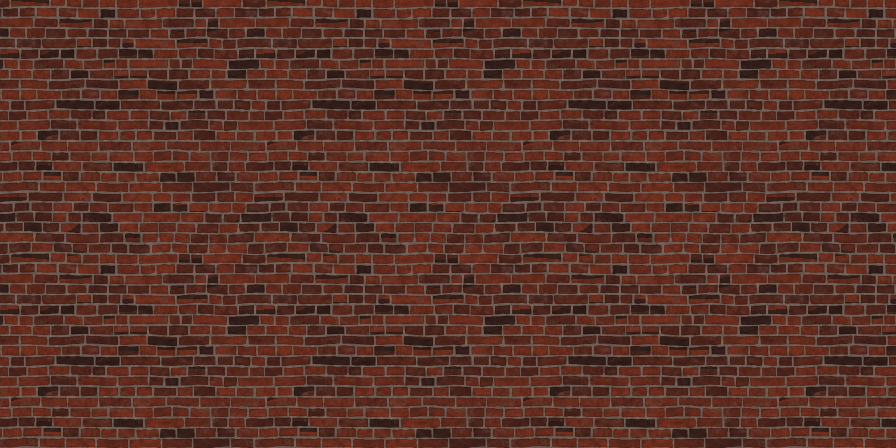
Write a Shadertoy shader that draws this texture.

```glsl
// Weathered red brick wall: a 25-course tile repeated 3.5 times across and 1.75 times up.

const float COURSES = 25.0;

float hash(vec2 p) {
    vec3 q = fract(vec3(p.xyx) * 0.1031);
    q += dot(q, q.yzx + 33.33);
    return fract((q.x + q.y) * q.z);
}

// Value noise that wraps after one tile, with the given number of cells per side.
float tileNoise(vec2 uv, vec2 cells) {
    vec2 p = uv * cells;
    vec2 i = floor(p), f = fract(p);
    f = f * f * (3.0 - 2.0 * f);
    vec2 a = mod(i, cells), b = mod(i + 1.0, cells);
    vec2 seed = cells * 1.37;
    return mix(mix(hash(a + seed), hash(vec2(b.x, a.y) + seed), f.x),
               mix(hash(vec2(a.x, b.y) + seed), hash(b + seed), f.x), f.y);
}

// Position of the vertical joint at the left of brick i, jittered.
float joint(float i, float count, float course) {
    return i + 0.32 * hash(vec2(mod(i, count), course + 71.0));
}

// Returns brick id (xy) and signed distance to its edge (z), negative inside.
vec3 brickAt(vec2 uv) {
    float v = uv.y * COURSES + 0.22 * (tileNoise(uv, vec2(9.0, 12.0)) - 0.5);
    float course = mod(floor(v), COURSES);

    // Courses of long bricks alternate with courses of short ones.
    float count = mod(course, 2.0) < 0.5 ? 8.0 : 13.0;
    float u = uv.x * count + 0.5 * mod(floor(course / 2.0), 2.0) + 0.3 * hash(vec2(course, 5.0));
    float i = floor(u);
    if (u < joint(i, count, course)) i -= 1.0;
    float left = joint(i, count, course);
    float right = joint(i + 1.0, count, course);
    vec2 id = vec2(mod(i, count), course);

    // Some long bricks are cut into two halves.
    if (count < 10.0 && hash(id + 19.0) < 0.25) {
        float middle = 0.5 * (left + right);
        if (u < middle) right = middle;
        else { left = middle; id.x += 40.0; }
    }

    // Rounded box inset by half the uneven mortar width.
    vec2 offset = vec2((u - 0.5 * (left + right)) / count, (fract(v) - 0.5) / COURSES);
    vec2 halfSize = vec2(0.5 * (right - left) / count, 0.5 / COURSES);
    float inset = 0.0028 + 0.0015 * hash(id + 7.0) + 0.0035 * (tileNoise(uv, vec2(53.0)) - 0.5);
    float radius = 0.004;
    vec2 q = abs(offset) - halfSize + inset + radius;
    float d = length(max(q, 0.0)) + min(max(q.x, q.y), 0.0) - radius;
    return vec3(id, d);
}

void mainImage(out vec4 fragColor, in vec2 fragCoord) {
    float pixel = 1.75 / iResolution.y;
    vec2 uv = fragCoord * pixel;
    vec3 brick = brickAt(uv);
    float tone = hash(brick.xy + 3.0);
    float grain = tileNoise(uv, vec2(140.0));
    float blotch = tileNoise(uv, vec2(45.0, 60.0));

    // Fired clay from brown to orange red.
    vec3 clay = mix(vec3(0.27, 0.13, 0.10), vec3(0.41, 0.17, 0.11), smoothstep(0.05, 0.85, tone));

    // Burnt bricks gather in horizontal bands.
    float band = tileNoise(uv, vec2(4.0, 25.0));
    float burnt = step(0.86, hash(brick.xy + 47.0) + 0.35 * (band - 0.5));
    clay = mix(clay, vec3(0.17, 0.105, 0.09), 0.85 * burnt);

    // Surface wear: mottling, dark pits and pale lime dust.
    clay *= 0.80 + 0.22 * blotch + 0.20 * grain;
    float dust = smoothstep(0.62, 0.95, tileNoise(uv, vec2(31.0, 47.0))) * (0.3 + 0.7 * grain);
    clay = mix(clay, vec3(0.40, 0.29, 0.25), 0.45 * dust * (1.0 - 0.6 * burnt));
    clay *= 1.0 - 0.18 * smoothstep(-0.006, 0.0, brick.z);

    // Grey lime mortar.
    vec3 mortar = vec3(0.43, 0.365, 0.33) * (0.84 + 0.18 * grain + 0.14 * blotch);

    float edge = smoothstep(-0.6 * pixel, 0.6 * pixel, brick.z);
    fragColor = vec4(mix(clay, mortar, edge), 1.0);
}
```
